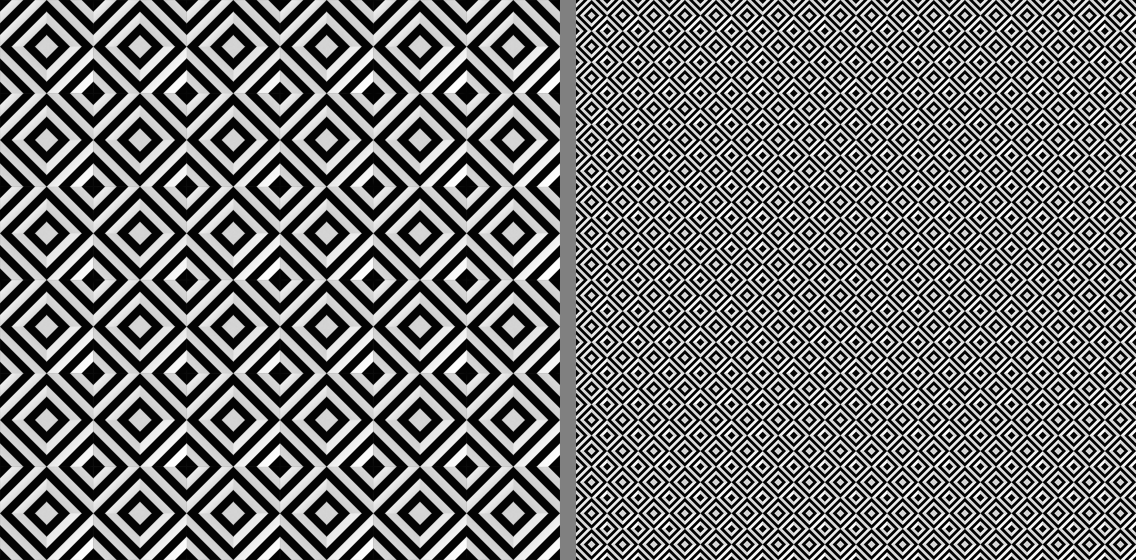
Left, the tile; right, the same tile 3 across and 3 down.
This pattern is drawn by a WebGL 1 fragment shader. Its source:

```glsl
precision highp float;
// Six by six square tiles of concentric black and light diamond bands.
// Bands come from the city-block distance to the tile centre; each quadrant
// gets its own sheen, and faint joints show along the tile borders.

uniform vec2 u_resolution;

const float TILES = 6.0;           // repeats across and down
const float BANDS = 8.0;           // bands from tile centre to tile corner
const float EDGE_SOFT = 0.0065;    // half width of a band edge, in tiles
const float JOINT_HALF = 0.006;    // half width of a joint, in tiles
const float JOINT_DARK = 0.05;     // how much a joint dims the light bands
const float JOINT_GLOW = 0.05;     // how much a joint lifts the black bands
const float GLOSS_VARIATION = 0.04;
const float GRAIN = 0.012;
const float GRAIN_CELLS = 384.0;   // whole number of grain cells per side
const vec3 BLACK = vec3(0.01);
const vec3 GREY = vec3(0.83);
const vec3 PALE = vec3(0.94);
const vec3 WHITE = vec3(0.985);

float hash(vec2 p) {
  vec3 q = fract(vec3(p.xyx) * 0.1031);
  q += dot(q, q.yzx + 33.33);
  return fract((q.x + q.y) * q.z);
}

// Noise on a lattice that wraps after `period` cells.
float wrappedNoise(vec2 p, float period) {
  vec2 i = floor(p);
  vec2 f = fract(p);
  f = f * f * (3.0 - 2.0 * f);
  vec2 a = mod(i, period);
  vec2 b = mod(i + 1.0, period);
  return mix(mix(hash(a), hash(vec2(b.x, a.y)), f.x),
             mix(hash(vec2(a.x, b.y)), hash(b), f.x), f.y);
}

// 1 on the light bands, 0 on the black ones; the centre is light.
float lightBand(float v, float soft) {
  float c = clamp(v, 0.5, BANDS - 0.5);
  float s = 0.5 - abs(mod(c + 0.5, 2.0) - 1.0);
  return smoothstep(-soft, soft, s);
}

// Sheen of the light bands: pale at upper left, glossy at lower right.
vec3 sheen(vec2 p, float v, float pixel, float gloss) {
  vec2 side = smoothstep(-pixel, pixel, p);
  float upperLeft = (1.0 - side.x) * side.y;
  float lowerRight = side.x * (1.0 - side.y);
  float across = clamp(mod(v, 2.0), 0.0, 1.0);
  vec3 col = GREY + 0.03 * (across - 0.5);
  col = mix(col, PALE, upperLeft * (0.3 + 0.6 * across));
  float shine = mix(0.55, 1.0, smoothstep(3.0, 7.0, v));
  col = mix(col, WHITE, lowerRight * shine);
  col += gloss * lowerRight;
  return mix(GREY, col, smoothstep(1.0, 2.0, v));
}

void main() {
  vec2 uv = gl_FragCoord.xy / u_resolution;
  vec2 grid = uv * TILES;
  vec2 tile = mod(floor(grid), TILES);
  vec2 p = fract(grid) - 0.5;
  float pixel = TILES / min(u_resolution.x, u_resolution.y);

  // Diamond bands
  float v = (abs(p.x) + abs(p.y)) * BANDS;
  float soft = max(EDGE_SOFT, 0.7 * pixel) * BANDS * 1.41421;
  float light = lightBand(v, soft);

  // Small differences between tiles and a fine grain
  float gloss = (hash(tile + 7.0) - 0.5) * GLOSS_VARIATION;
  float grain = (wrappedNoise(uv * GRAIN_CELLS, GRAIN_CELLS) - 0.5) * GRAIN;
  vec3 lightCol = sheen(p, v, pixel, gloss) + grain;

  // Joints between tiles, broken up on the black
  vec2 border = 0.5 - abs(p);
  float joint = 1.0 - smoothstep(0.0, max(2.0 * JOINT_HALF, pixel),
                                 min(border.x, border.y));
  float broken = wrappedNoise(uv * TILES * 16.0, TILES * 16.0);
  lightCol -= JOINT_DARK * joint;
  vec3 darkCol = BLACK + JOINT_GLOW * joint * broken + 0.3 * max(grain, 0.0);

  gl_FragColor = vec4(mix(darkCol, lightCol, light), 1.0);
}
```
